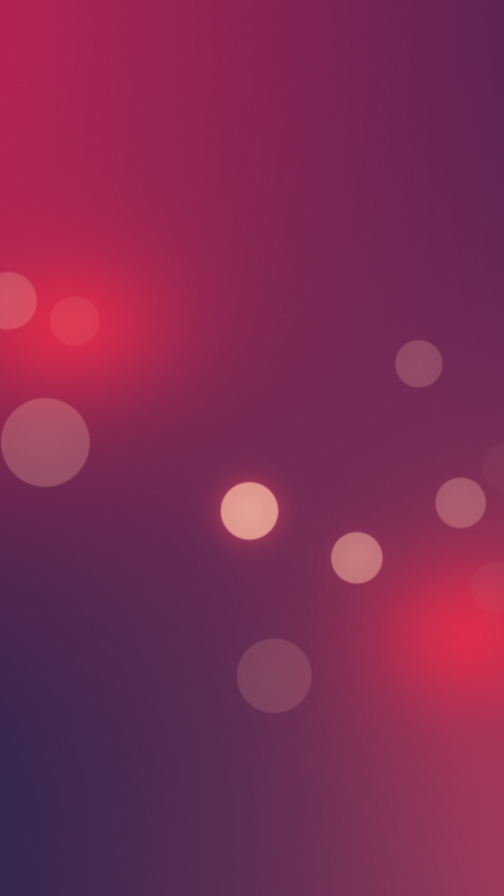
Give the GLSL for this background, as a Shadertoy shader.

```glsl
// Soft bokeh backdrop: a four-corner crimson to indigo gradient, two red
// elliptical glows, and translucent peach discs blended on top in a loop.
// Lengths are in canvas widths, with the origin at the lower left.

const vec3 TOP_LEFT     = vec3(0.70, 0.14, 0.33);
const vec3 TOP_RIGHT    = vec3(0.37, 0.14, 0.32);
const vec3 BOTTOM_LEFT  = vec3(0.21, 0.15, 0.30);
const vec3 BOTTOM_RIGHT = vec3(0.53, 0.21, 0.35);
const vec3 GLOW_RED     = vec3(0.92, 0.17, 0.29);
const vec3 CORNER_ROSE  = vec3(0.68, 0.24, 0.37);
const vec3 DISC_PEACH   = vec3(0.92, 0.66, 0.60);
const vec3 HALO_ROSE    = vec3(0.78, 0.24, 0.36);

const float ASPECT      = 16.0 / 9.0;
const float EDGE_SOFT   = 0.003;
const float HALO_WIDTH  = 0.022;
const float GRAIN       = 0.006;

// Each disc: centre x, centre y, radius, opacity
const int DISC_COUNT = 10;
const vec4 DISCS[DISC_COUNT] = vec4[](
    vec4(0.016, 1.181, 0.057, 0.30), vec4(0.148, 1.141, 0.049, 0.13),
    vec4(0.090, 0.900, 0.088, 0.32), vec4(0.495, 0.764, 0.057, 0.90),
    vec4(0.708, 0.671, 0.051, 0.60), vec4(0.544, 0.437, 0.074, 0.18),
    vec4(0.914, 0.780, 0.050, 0.37), vec4(0.831, 1.056, 0.047, 0.26),
    vec4(1.008, 0.850, 0.050, 0.05), vec4(0.984, 0.613, 0.050, 0.06));

float hash(vec2 p) {
    return fract(sin(dot(p, vec2(12.9898, 78.233))) * 43758.5453);
}

// Gaussian falloff inside an ellipse
float glow(vec2 p, vec2 centre, vec2 spread) {
    vec2 q = (p - centre) / spread;
    return exp(-dot(q, q));
}

vec3 background(vec2 p) {
    float across = clamp(p.x, 0.0, 1.0);
    float height = clamp(p.y / ASPECT, 0.0, 1.0);
    float leftRise = smoothstep(0.08, 0.98, height);
    vec3 leftSide = mix(BOTTOM_LEFT, TOP_LEFT, leftRise);
    vec3 rightSide = mix(BOTTOM_RIGHT, TOP_RIGHT, smoothstep(0.0, 1.0, height));
    vec3 color = mix(leftSide, rightSide, across);

    // Rose light at the lower right corner
    color = mix(color, CORNER_ROSE, 0.50 * glow(p, vec2(1.05, 0.10), vec2(0.30, 0.45)));

    // Wide red haze, then the brighter cores
    color = mix(color, GLOW_RED, 0.34 * glow(p, vec2(0.06, 1.17), vec2(0.36, 0.27)));
    color = mix(color, GLOW_RED, 0.76 * glow(p, vec2(0.14, 1.13), vec2(0.18, 0.13)));
    color = mix(color, GLOW_RED, 0.32 * glow(p, vec2(0.98, 0.50), vec2(0.32, 0.27)));
    color = mix(color, GLOW_RED, 0.78 * glow(p, vec2(0.93, 0.52), vec2(0.16, 0.13)));
    return color;
}

vec3 addDisc(vec3 color, vec2 p, vec4 disc, float edge) {
    float radius = disc.z;
    float opacity = disc.w;
    float reach = length(p - disc.xy);
    float inside = 1.0 - smoothstep(-edge, edge, reach - radius);

    // The halo grows quickly with opacity, so only bright discs bloom
    float halo = exp(-max(reach - radius, 0.0) / HALO_WIDTH);
    color = mix(color, HALO_ROSE, 0.65 * opacity * opacity * opacity * halo);

    // Slightly denser towards the middle
    float density = mix(1.03, 0.94, smoothstep(0.0, radius, reach));
    return mix(color, DISC_PEACH, opacity * density * inside);
}

void mainImage(out vec4 fragColor, in vec2 fragCoord) {
    // Keep the vertical layout tied to the canvas height
    vec2 p = fragCoord / iResolution.xy * vec2(1.0, ASPECT);
    float edge = max(EDGE_SOFT, 0.75 / iResolution.x);

    vec3 color = background(p);
    for (int i = 0; i < DISC_COUNT; i++) {
        color = addDisc(color, p, DISCS[i], edge);
    }

    // Fine grain keeps the gradients free of banding
    color += GRAIN * (hash(floor(p * 288.0)) - 0.5);
    fragColor = vec4(clamp(color, 0.0, 1.0), 1.0);
}
```
